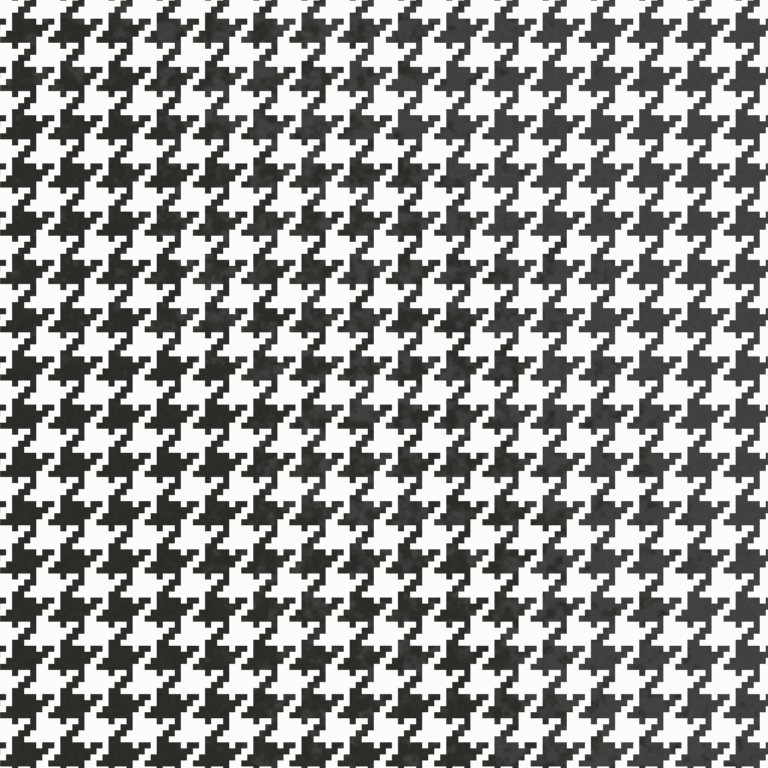
Reproduce this pattern procedurally as a three.js fragment shader.

```glsl
// Houndstooth weave of dark and white threads, the dark ones worn in mottled patches.

#define REPEATS 15.92               // repeats across and down
#define THREADS 8.0                 // threads in one repeat, half of them dark
#define PHASE vec2(2.0, 0.9)        // weave offset at the top left, in threads
#define EDGE 0.22                   // edge softness, in threads
#define WHITE vec3(0.99)
#define DARK vec3(0.172, 0.172, 0.158)
#define WORN vec3(0.255, 0.255, 0.248)
#define MOTTLE_SCALE 85.0           // mottle blobs across the canvas
#define CLOUD_SCALE 5.0             // broad wear patches across the canvas

varying vec2 vUv;

float hash(vec2 p) {
  vec3 q = fract(p.xyx * 0.1031);
  q += dot(q, q.yzx + 33.33);
  return fract((q.x + q.y) * q.z);
}

float noise(vec2 p) {
  vec2 i = floor(p);
  vec2 f = fract(p);
  f = f * f * (3.0 - 2.0 * f);
  return mix(mix(hash(i), hash(i + vec2(1.0, 0.0)), f.x),
             mix(hash(i + vec2(0.0, 1.0)), hash(i + vec2(1.0, 1.0)), f.x), f.y);
}

float fbm(vec2 p) {
  float sum = 0.0;
  float gain = 0.5;
  for (int i = 0; i < 3; i++) {
    sum += gain * noise(p);
    p = p * 2.03 + 17.0;
    gain *= 0.5;
  }
  return sum / 0.875;
}

// 1 where the thread on top of a two-by-two twill crossing is dark
float darkThread(vec2 cell) {
  bool warpOnTop = mod(cell.x + cell.y + 1.0, 4.0) < 2.0;
  float thread = warpOnTop ? cell.x : cell.y;
  return step(THREADS * 0.5, mod(thread, THREADS));
}

// Blends the four nearest crossings across narrow soft edges
float houndstooth(vec2 p) {
  vec2 width = max(vec2(EDGE), fwidth(p));
  vec2 i = floor(p - 0.5);
  vec2 t = clamp((fract(p - 0.5) - 0.5) / width + 0.5, 0.0, 1.0);
  return mix(mix(darkThread(i), darkThread(i + vec2(1.0, 0.0)), t.x),
             mix(darkThread(i + vec2(0.0, 1.0)), darkThread(i + vec2(1.0, 1.0)), t.x), t.y);
}

// Wear grows toward the upper right and breaks up into small blobs
vec3 wornDark(vec2 uv) {
  float wear = 0.85 * uv.x + 0.3 * uv.y - 0.1;
  wear += 0.5 * (fbm(uv * CLOUD_SCALE + 3.0) - 0.5);
  float mottle = fbm(uv * MOTTLE_SCALE);
  float patches = smoothstep(0.25, 0.75, mottle + 1.1 * (wear - 0.5));
  float grain = 0.02 * (noise(uv * MOTTLE_SCALE * 2.5) - 0.5);
  return mix(DARK, WORN, patches) + grain;
}

void main() {
  vec2 fromTop = vec2(vUv.x, 1.0 - vUv.y);
  float ink = houndstooth(fromTop * REPEATS * THREADS + PHASE);
  gl_FragColor = vec4(mix(WHITE, wornDark(vUv), ink), 1.0);
}
```
